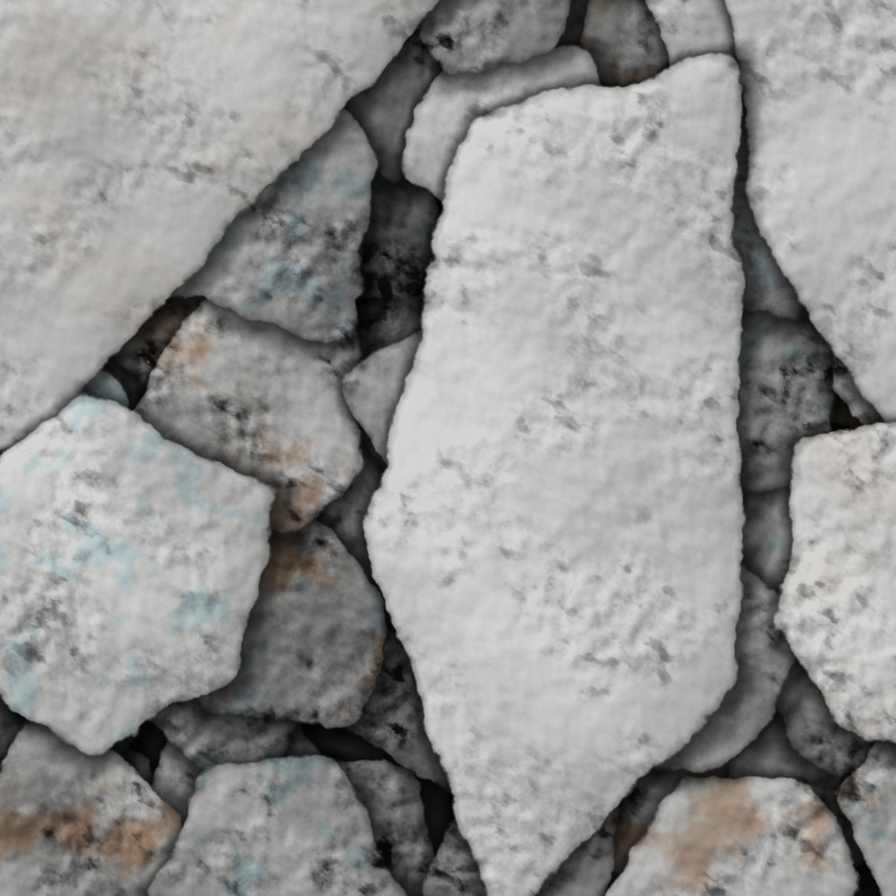
Write a Shadertoy shader that draws this texture.

```glsl
float hash(vec2 p) {
    p = fract(p * vec2(0.1031, 0.1137) + 0.37);
    p += dot(p, p.yx + 33.33);
    return fract((p.x + p.y) * p.x * 7.13);
}

float gradientNoise(vec2 p) {
    vec2 cell = floor(p), f = fract(p);
    vec2 u = f * f * f * (f * (f * 6.0 - 15.0) + 10.0);
    float corner[4];
    for (int i = 0; i < 4; i++) {
        vec2 o = vec2(i & 1, i >> 1);
        float a = 6.2832 * hash(cell + o);
        corner[i] = dot(vec2(cos(a), sin(a)), f - o);
    }
    return 1.4 * mix(mix(corner[0], corner[1], u.x), mix(corner[2], corner[3], u.x), u.y);
}

float fbm(vec2 p) {
    float sum = 0.0, amp = 0.5;
    for (int i = 0; i < 5; i++) {
        sum += amp * gradientNoise(p);
        p = mat2(1.6, 1.2, -1.2, 1.6) * p + 5.3;
        amp *= 0.5;
    }
    return sum;
}

// Lays one faceted stone and its contact shadow over the ground.
// surface: x = relief, y = rust patches, z = mineral patches
vec3 layStone(vec3 ground, vec2 p, vec2 size, float angle, int sides, float seed, float tone, vec3 surface) {
    mat2 turn = mat2(cos(angle), sin(angle), -sin(angle), cos(angle));
    vec2 q = p * turn, normal = vec2(0);
    float sum = 0.0;
    for (int i = 0; i < sides; i++) {
        float a = (float(i) + 0.05 + 0.4 * hash(vec2(i, seed))) * 6.2832 / float(sides);
        a -= 0.2 * sin(2.0 * a);
        vec2 side = vec2(cos(a), sin(a)) / size;
        float reach = 0.86 + 0.2 * hash(vec2(seed, float(i) + 20.0));
        float plane = (dot(q, side) - reach) / length(side);
        float weight = exp(clamp(plane / 0.009, -80.0, 80.0));
        sum += weight;
        normal += weight * normalize(side);
    }
    float d = 0.009 * log(sum);
    normal = turn * normal / sum;

    // Shadow falls further to the lower right
    float reach = 0.028 + 0.014 * dot(normal, vec2(0.7, -0.7));
    ground *= mix(0.32, 1.0, smoothstep(-0.005, reach, d));

    // Bevelled sides, rough relief and stains
    float small = 1.0 - smoothstep(0.6, 0.72, tone);
    float rim = exp(min(d, 0.0) / (0.25 * min(size.x, size.y)));
    float facing = dot(normal, vec2(-0.5, 0.8));
    float shade = tone + surface.x * mix(1.0, 1.8, small);
    shade += rim * (0.13 * facing - 0.04) * (0.5 + tone * 0.5);
    shade *= 1.0 - 0.25 * smoothstep(-0.01, 0.002, d);
    float rusty = step(0.5, hash(vec2(seed, 9.0))) * mix(0.12, 1.0, small);
    vec3 tint = mix(vec3(1.0, 1.0, 0.99), vec3(0.88, 0.74, 0.62), surface.y * rusty);
    tint *= mix(vec3(1), vec3(0.88, 0.96, 0.98), surface.z * step(0.4, hash(vec2(seed, 4.0))));

    float edge = max(0.0022, 1.0 / iResolution.y);
    return mix(ground, clamp(shade, 0.05, 0.83) * tint, smoothstep(edge, -edge, d));
}

// Scatters stones on a jittered grid
vec3 scatter(vec3 ground, vec2 p, float cellSize, vec2 spread, float darkest, float layer, vec3 surface) {
    vec2 home = floor(p / cellSize);
    for (int y = -1; y <= 1; y++)
    for (int x = -1; x <= 1; x++) {
        vec2 cell = home + vec2(x, y);
        float seed = 1.0 + 90.0 * hash(cell + layer * 17.0);
        vec2 jitter = vec2(hash(vec2(seed, 1.0)), hash(vec2(seed, 2.0))) - 0.5;
        vec2 center = (cell + 0.5 + 0.4 * jitter) * cellSize;
        vec2 size = cellSize * spread * (0.85 + 0.3 * hash(vec2(seed, 3.0)));
        float tone = darkest + 0.24 * hash(vec2(seed, 5.0));
        ground = layStone(ground, p - center, size, seed * 2.4, 5, seed, tone, surface);
    }
    return ground;
}

void mainImage(out vec4 fragColor, in vec2 fragCoord) {
    vec2 uv = fragCoord / iResolution.y;

    // Chipped outlines
    vec2 p = uv + 0.022 * vec2(fbm(uv * 9.0), fbm(uv * 9.0 + 40.0));
    p += 0.006 * vec2(fbm(uv * 42.0), fbm(uv * 42.0 + 9.0));

    // Mottling, lit grain and dark creases, both gathered in rough patches
    float mottle = fbm(uv * 5.0 + 3.0);
    float rough = smoothstep(-0.15, 0.25, fbm(uv * 8.0 + 33.0));
    vec2 g = uv * 42.0 + 0.5 * mottle;
    float grain = (fbm(g) - fbm(g + vec2(-0.25, 0.35))) * mix(0.5, 1.25, rough);
    float crease = smoothstep(0.1, 0.4, fbm(mat2(0.8, 0.6, -0.6, 0.8) * uv * vec2(24, 40) + 7.0));
    float relief = 0.18 * mottle + 0.19 * grain - 0.18 * crease * rough;
    relief *= relief > 0.0 ? 0.7 : 1.0;
    float rust = smoothstep(0.06, 0.3, fbm(uv * 8.0 + 21.0));
    float mineral = smoothstep(0.06, 0.3, fbm(uv * 17.0 + 60.0));
    vec3 surface = vec3(relief, rust, mineral);

    // Rubble in the gaps, darker below
    vec3 color = vec3(0.13);
    color = scatter(color, p, 0.17, vec2(0.62, 0.55), 0.27, 1.0, surface);
    color = scatter(color, p + 0.07, 0.25, vec2(0.52, 0.43), 0.45, 2.0, surface);

    // Leaning slabs above, boulders below, on both sides
    for (int k = 0; k < 4; k++) {
        float side = float(k & 1) * 2.0 - 1.0;
        bool slab = k < 2;
        vec2 center = vec2(0.58 + 0.47 * side, slab ? 0.88 : 0.36);
        vec2 size = slab ? vec2(0.23, 0.6) : vec2(0.18, 0.2);
        float angle = slab ? -0.26 + 0.52 * side : 0.35 * side;
        vec3 stains = surface * vec3(slab ? 0.9 : 1.3, 1.0, slab ? 0.15 : 1.0);
        color = layStone(color, p - center, size, angle, slab ? 5 : 6, float(k) + 3.0, 0.74, stains);
    }

    // Upright slab on top, tapering downward
    vec3 pale = surface * vec3(1.0, 1.0, 0.15);
    color = layStone(color, p - vec2(0.625, 0.46), vec2(0.2, 0.42), -0.07, 5, 12.0, 0.76, pale);
    fragColor = vec4(clamp(color, 0.0, 1.0), 1.0);
}
```
